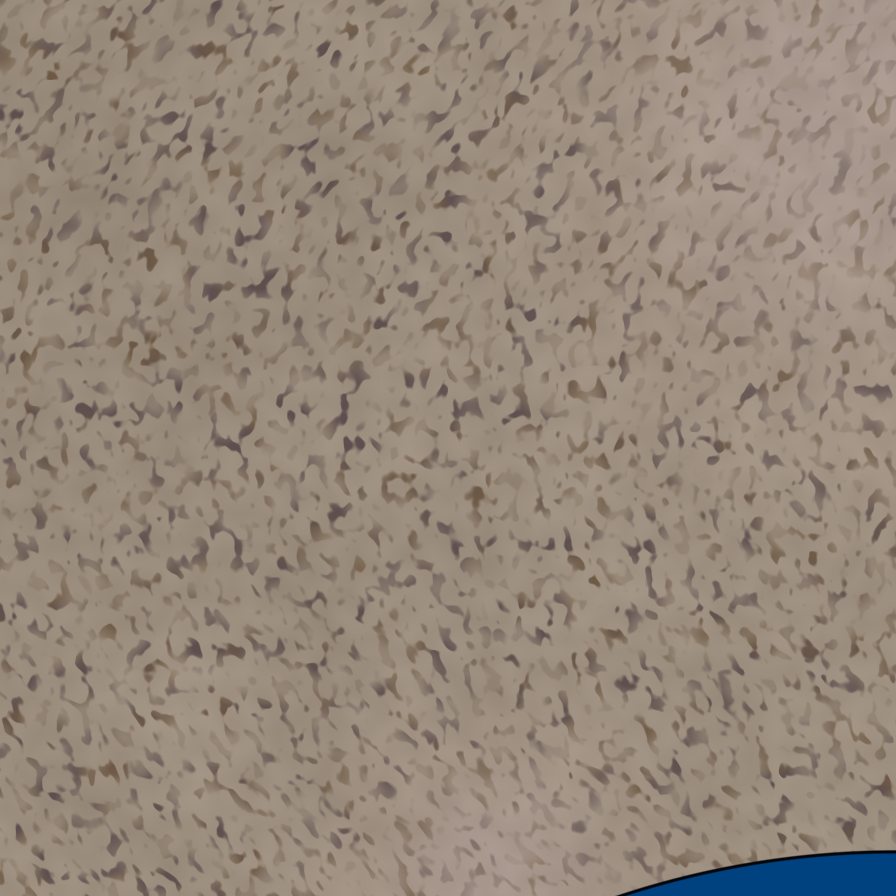
Reproduce this texture procedurally as a Shadertoy shader.

```glsl
// Speckled beige stone with soft light patches and a blue disc at the lower right.
// Warped, stretched gradient noise is thresholded into small dark grains,
// whose strength and tint drift slowly over the slab.

vec2 gradientAt(vec2 cell) {
    vec3 h = fract(cell.xyx * vec3(0.1031, 0.1030, 0.0973));
    h += dot(h, h.yzx + 33.33);
    float angle = 6.2832 * fract((h.x + h.y) * h.z);
    return vec2(cos(angle), sin(angle));
}

float gradientNoise(vec2 p) {
    vec2 i = floor(p), f = p - i;
    vec2 u = f * f * f * (f * (f * 6.0 - 15.0) + 10.0);
    vec2 e = vec2(1.0, 0.0);
    float a = dot(gradientAt(i), f);
    float b = dot(gradientAt(i + e), f - e);
    float c = dot(gradientAt(i + e.yx), f - e.yx);
    float d = dot(gradientAt(i + 1.0), f - 1.0);
    return mix(mix(a, b, u.x), mix(c, d, u.x), u.y);
}

// Soft round glow, 1 at its centre
float glow(vec2 uv, vec2 centre, vec2 radius) {
    vec2 d = (uv - centre) / radius;
    return exp(-dot(d, d));
}

// Grain height in units of its own spread
float grainField(vec2 uv) {
    // grains lean one way at the top and the other at the bottom
    vec2 p = uv + vec2(0.12 * sin(3.0 * uv.y), 0.0);
    p += 0.007 * vec2(gradientNoise(uv * 38.0 + 11.0), gradientNoise(uv * 38.0 + 57.0));
    float coarse = gradientNoise(p * vec2(70.0, 52.0) + 5.3);
    float fine = gradientNoise(p * vec2(118.0, 92.0) + 80.7);
    return (coarse + 0.45 * fine) / 0.22;
}

void mainImage(out vec4 fragColor, in vec2 fragCoord) {
    vec2 uv = fragCoord / iResolution.y;
    float pixel = 1.0 / iResolution.y;

    // Stone ground with two pale reflections
    float light = glow(uv, vec2(0.95, 0.86), vec2(0.27, 0.30))
                + glow(uv, vec2(0.55, 0.03), vec2(0.15, 0.13));
    vec3 color = mix(vec3(0.618, 0.562, 0.499), vec3(0.665, 0.600, 0.560), min(light, 1.0));
    color += 0.035 * gradientNoise(uv * 7.0 + 3.0) + 0.03 * gradientNoise(uv * 34.0 + 21.0);
    color -= 0.02 * glow(uv, vec2(0.0, 0.75), vec2(0.4, 0.5));

    // Grains: brown to violet grey, fainter in the reflections
    float strength = clamp(0.56 + 1.2 * gradientNoise(uv * 27.0 + 40.0), 0.22, 1.0);
    strength *= 1.0 - 0.5 * min(light, 1.0);
    float grain = smoothstep(0.2, 1.5, grainField(uv)) * strength;
    float tint = smoothstep(-0.25, 0.25, gradientNoise(uv * 19.0 + 90.0) + 0.3 * (strength - 0.5));
    vec3 grainColor = mix(vec3(0.43, 0.35, 0.27), vec3(0.37, 0.31, 0.31), tint);
    color = mix(color, grainColor, grain);

    // Blue disc with a thin black rim
    float disc = length(uv - vec2(1.0, -0.934)) - 0.985;
    vec3 discColor = mix(vec3(0.0, 0.26, 0.50), vec3(0.01, 0.02, 0.04),
                         smoothstep(-0.0035 - pixel, -0.0035 + pixel, disc));
    color = mix(color, discColor, 1.0 - smoothstep(-pixel, pixel, disc));

    fragColor = vec4(color, 1.0);
}
```
